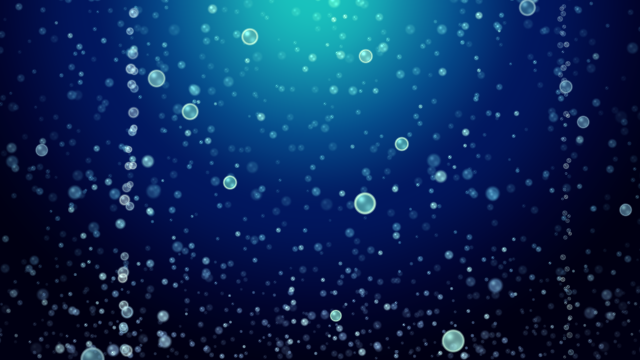
Give the GLSL for this background, as a Shadertoy shader.

```glsl
// Bubbles rising through deep water below a teal glow at the surface.
// A radial colour ramp makes the water; hashed cells scatter the small bubbles,
// hashed rows form two rising columns, and a short list sets the large bubbles.

vec3 hash3(vec2 p) {
    vec3 q = fract(p.xyx * vec3(.1031, .1030, .0973));
    q += dot(q, q.yxz + 33.33);
    return fract((q.xxy + q.yzz) * q.zyx);
}

float glowDistance(vec2 p) {
    return length(p - vec2(.87, 1.04));
}

// Water: ramp from teal through blue to near black
vec3 water(vec2 p) {
    float d = glowDistance(p);
    vec3 col = mix(vec3(.10, .76, .74), vec3(.08, .60, .69), smoothstep(.05, .27, d));
    col = mix(col, vec3(.02, .31, .56), smoothstep(.17, .45, d));
    col = mix(col, vec3(.005, .09, .37), smoothstep(.36, .64, d));
    col = mix(col, vec3(.003, .02, .20), smoothstep(.62, .92, d));
    return mix(col, vec3(0., 0., .075), smoothstep(.82, 1.10, d));
}

// Light caught by small bubbles at a given place
vec3 bubbleTint(vec2 p) {
    vec3 tint = mix(vec3(.26, .55, .82), vec3(.42, .95, .82), exp(-2. * glowDistance(p)) * 1.3);
    return mix(vec3(.52, .68, .90), tint, smoothstep(.05, .4, p.y));
}

// Bubble: translucent body, bright rim, highlight and a fainter glint opposite
vec3 bubble(vec3 col, vec2 offset, float radius, vec3 tint, float body, float opacity, float blur) {
    vec2 q = offset / radius;
    float d = length(q);
    float edge = blur + .8 / (iResolution.y * radius);
    float disc = 1. - smoothstep(1. - edge, 1. + edge, d);
    float rim = smoothstep(.6, .95, d);
    col = mix(col, tint, disc * opacity * mix(body, 1., rim));
    vec2 toShine = q - vec2(-.32, .38);
    vec2 toGlint = q - vec2(.35, -.4);
    float shine = exp(-9. * dot(toShine, toShine)) + .5 * exp(-8. * dot(toGlint, toGlint));
    return col + shine * disc * opacity * .4 * vec3(.75, 1., .85);
}

// One bubble per cell, with each row of cells shifted at random
vec3 scatter(vec3 col, vec2 p, float cell, vec2 radii, vec2 density, float seed) {
    vec2 q = p / cell;
    float row = floor(q.y);
    q.x += 7. * hash3(vec2(row, seed)).x;
    vec2 id = vec2(floor(q.x), row) + seed * 17.;
    vec3 place = hash3(id);
    vec3 look = hash3(id + 51.);
    float depth = 1. - smoothstep(.05, .42, (row + .5) * cell);
    if (look.x > mix(density.x, density.y, depth)) return col;
    float radius = mix(radii.x, radii.y, place.z * place.z);
    float margin = 1.3 * radius / cell;
    vec2 offset = (fract(q) - mix(vec2(margin), vec2(1. - margin), place.xy)) * cell;
    float sides = 1. - .5 * smoothstep(.5, .9, abs(p.x - .87));
    float opacity = mix(.2, 1., look.y * look.y) * sides;
    vec3 tint = mix(bubbleTint(p), vec3(.78, .95, .82), .5 * smoothstep(.75, 1., look.y));
    return bubble(col, offset, radius, tint, .75, opacity, .25);
}

// Rising column: one bubble per row along a slightly leaning line
vec3 column(vec3 col, vec2 p, vec2 ends, float rowHeight, vec2 radii, float opacity, float seed) {
    float row = floor(p.y / rowHeight);
    vec3 place = hash3(vec2(row, seed));
    vec3 look = hash3(vec2(row + 40., seed));
    if (look.x > .75) return col;
    float radius = mix(radii.x, radii.y, place.z);
    float margin = min(1.1 * radius, .5 * rowHeight);
    vec2 centre = vec2(mix(ends.x, ends.y, p.y) + .022 * (place.x - .5),
                       row * rowHeight + mix(margin, rowHeight - margin, place.y));
    vec3 tint = mix(vec3(.50, .72, .85), vec3(.88, .96, .92), look.y);
    return bubble(col, p - centre, radius, tint, .5, opacity * mix(.65, 1., look.z), .12);
}

void mainImage(out vec4 fragColor, in vec2 fragCoord) {
    vec2 p = fragCoord / iResolution.y;
    vec3 col = water(p);

    // Distant and middle bubbles, thickest near the floor
    col = scatter(col, p, .130, vec2(.010, .018), vec2(.25, .20), 5.);
    col = scatter(col, p, .029, vec2(.003, .008), vec2(.06, .55), 1.);
    col = scatter(col, p, .041, vec2(.004, .009), vec2(.22, .55), 2.);
    col = scatter(col, p, .055, vec2(.006, .011), vec2(.40, .45), 3.);
    col = scatter(col, p, .080, vec2(.008, .015), vec2(.42, .35), 4.);

    // Pale column on the left, faint fine column on the right
    for (int i = 0; i < 2; i++) {
        float seed = float(i) + 11.;
        col = column(col, p, vec2(.343, .373), .052 + .013 * float(i), vec2(.008, .016), 1., seed);
        col = column(col, p, vec2(1.577, 1.565), .027 + .006 * float(i), vec2(.003, .008), .6, seed + 9.);
    }

    // Large bubbles: centre and radius, with a teal heart and a pale shell
    vec3 large[15] = vec3[15](
        vec3(1.014, .435, .030), vec3(1.259, .053, .031), vec3(.435, .782, .024),
        vec3(.528, .690, .023), vec3(.694, .898, .023), vec3(1.116, .600, .019),
        vec3(1.016, .844, .019), vec3(1.465, .979, .023), vec3(.639, .493, .019),
        vec3(.257, .002, .033), vec3(1.738, .417, .017), vec3(1.620, .661, .017),
        vec3(.116, .583, .017), vec3(.933, .123, .016), vec3(1.572, .759, .018));
    for (int i = 0; i < 15; i++) {
        vec3 b = large[i];
        vec2 offset = p - b.xy;
        float centrality = 1. - smoothstep(.2, .8, abs(b.x - .87));
        vec3 shell = mix(vec3(.55, .72, .80), vec3(.75, .96, .84), centrality);
        vec3 heart = mix(vec3(.18, .40, .55), vec3(.22, .62, .64), centrality);
        float filled = hash3(vec2(float(i), 3.)).x;
        vec3 tint = mix(heart, shell, max(.7 * filled, smoothstep(.62, .92, length(offset) / b.z)));
        col = bubble(col, offset, b.z, tint, .8, .75 + .2 * centrality, .04);
    }

    fragColor = vec4(clamp(col, 0., 1.), 1.);
}
```
